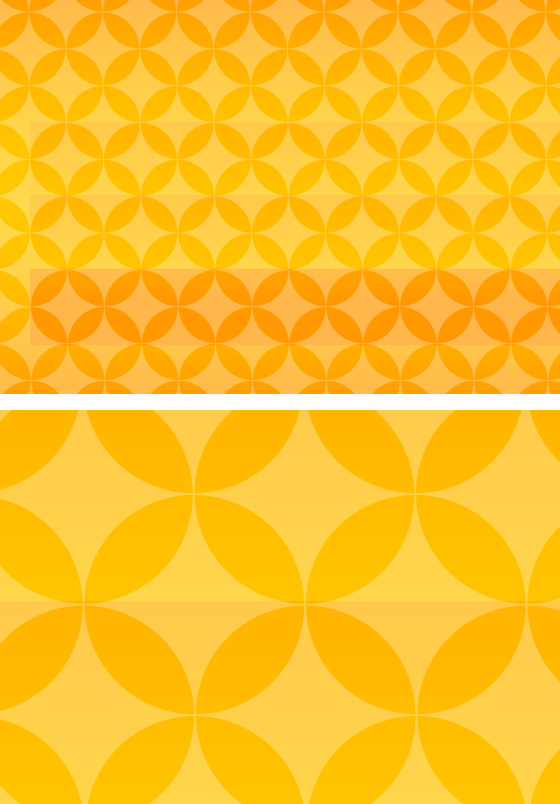
Top, the full canvas; bottom, a detail of the centre.
A Shadertoy shader for this pattern:

```glsl
// Lens where a circle on the cell centre overlaps one on the cell corner
float petalDistance(vec2 p) {
    vec2 q = abs(fract(p + 0.5) - 0.5);
    return max(length(q), length(q - 0.5)) - 0.496;
}

// Coverage of the span from a to b, softened over one pixel
float span(float x, float a, float b, float px) {
    return clamp((x - a) / px + 0.5, 0.0, 1.0) * clamp((b - x) / px + 0.5, 0.0, 1.0);
}

void mainImage(out vec4 fragColor, in vec2 fragCoord) {
    float px = 1.0 / iResolution.y;
    vec2 uv = fragCoord * px;
    uv.y = 1.0 - uv.y;

    // Full-height glow: orange at both ends, yellow in the middle
    float green = 0.62 + 0.165 * sin(3.14159 * uv.y);

    // Stacked panels, inset from the left, each with its own gradient
    float inset = span(uv.x, 0.0765, 10.0, px);
    float upper = mix(0.705, 0.77, clamp((uv.y - 0.311) / 0.184, 0.0, 1.0));
    float middle = mix(0.705, 0.775, clamp((uv.y - 0.495) / 0.187, 0.0, 1.0));
    float lower = mix(0.635, 0.597, smoothstep(0.682, 0.78, uv.y));
    green = mix(green, upper, inset * span(uv.y, 0.311, 0.495, px));
    green = mix(green, middle, inset * span(uv.y, 0.495, 0.682, px));
    green = mix(green, lower, inset * span(uv.y, 0.682, 0.876, px));
    vec3 petalColor = vec3(1.0, green, 0.005);

    // Interlaced circles with a slight sideways drift down the canvas
    vec2 cell = vec2(0.1874, 0.187);
    vec2 p = uv - vec2(0.168 + 0.006 * (uv.y - 0.22), 0.2175);
    float edge = 0.8 * px / cell.y;
    float star = smoothstep(-edge, edge, petalDistance(p / cell));

    // Translucent white veil between the petals
    fragColor = vec4(mix(petalColor, vec3(1.0), 0.29 * star), 1.0);
}
```
